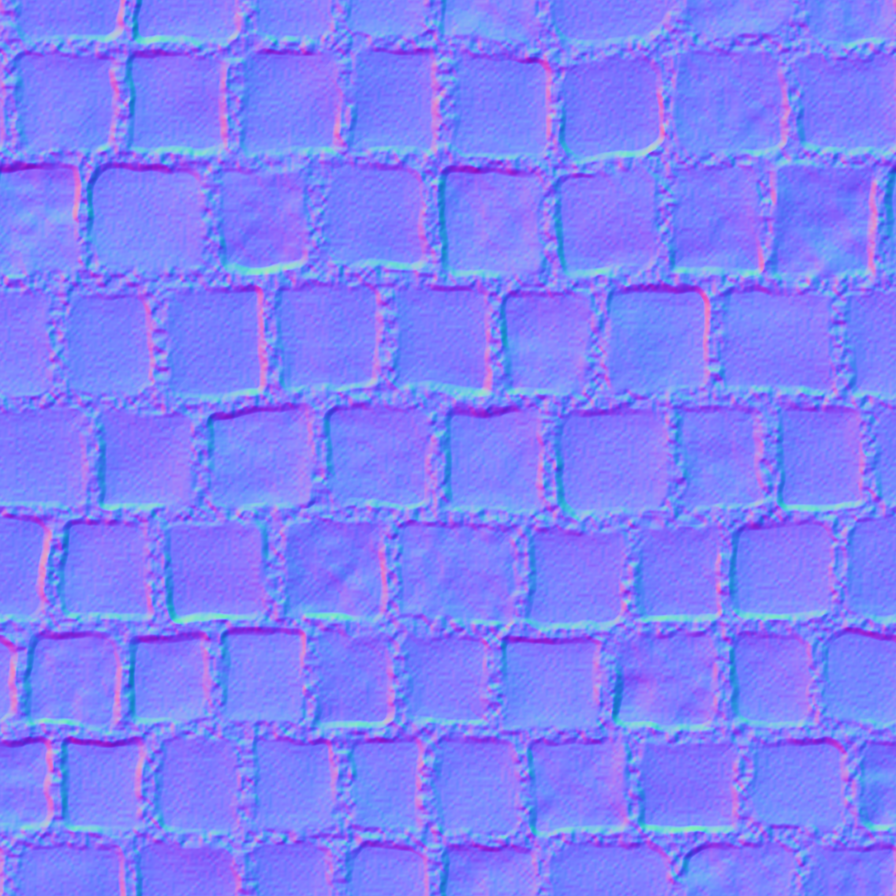
Write a WebGL 1 fragment shader that draws this texture map.

```glsl
precision highp float;
// Tangent-space normal map of worn cobblestones: eight courses of eight or nine
// stones set in rough mortar. A tileable height field is built from rounded
// boxes and periodic noise, then differentiated; green points down the canvas.

uniform vec2 u_resolution;

const float TAU = 6.2831853;
const float ROWS = 8.0;
const float FIRST_SEAM = 0.066;        // top course joint, from the upper edge
const float SEAM_BOW = 0.094;          // uneven course heights, in rows
const vec4 SHIFT_UPPER = vec4(0.08, 0.81, 0.47, 0.83);   // first joint per row
const vec4 SHIFT_LOWER = vec4(0.50, 0.23, 0.56, 0.15);
const vec4 BULGE_UPPER = vec4(-0.12, 0.14, -0.08, 0.14); // mid-row joint drift
const vec4 BULGE_LOWER = vec4(0.14, -0.33, -0.30, -0.27);
const float JOINT_JITTER = 0.14;
const float MORTAR_MIN = 0.0068;       // half width of the mortar
const float MORTAR_VARY = 0.0042;
const float STONE_HEIGHT = 0.0078;
const float DOME = 0.45;
const float TILT = 0.10;
const float MORTAR_ROUGH = 0.0021;
const float GRAIN = 0.00028;
const float SLOPE_STEP = 0.0013;

float hash(vec2 p) {
  vec3 q = fract(vec3(p.xyx) * 0.1031);
  q += dot(q, q.yzx + 33.33);
  return fract((q.x + q.y) * q.z);
}

// Value noise in -1..1 that repeats once per canvas.
float noise(vec2 p, float freq, float seed) {
  p *= freq;
  vec2 i = floor(p);
  vec2 f = p - i;
  f = f * f * f * (f * (f * 6.0 - 15.0) + 10.0);
  vec2 a = mod(i, freq) + seed;
  vec2 b = mod(i + 1.0, freq) + seed;
  float low = mix(hash(a), hash(vec2(b.x, a.y)), f.x);
  float high = mix(hash(vec2(a.x, b.y)), hash(b), f.x);
  return 2.0 * mix(low, high, f.y) - 1.0;
}

float pickRow(vec4 upper, vec4 lower, float row) {
  vec4 chosen = vec4(equal(vec4(0.0, 1.0, 2.0, 3.0), vec4(mod(row, 4.0))));
  return dot(row < 3.5 ? upper : lower, chosen);
}

// Position of the joint before stone i, in stone widths.
float joint(float i, float row, float count, float bulge) {
  float k = mod(i, count);
  float fromMiddle = (k - 4.5) / 1.6;
  return i + bulge * exp(-fromMiddle * fromMiddle)
       + JOINT_JITTER * (hash(vec2(k, row) + 7.0) - 0.5);
}

float roundedBox(vec2 p, vec2 halfSize, float radius) {
  vec2 q = abs(p) - halfSize + radius;
  return length(max(q, 0.0)) + min(max(q.x, q.y), 0.0) - radius;
}

float height(vec2 p) {
  // Ragged outlines: long sway, medium wobble and small chips
  vec2 w = p;
  w.y += 0.007 * noise(p, 5.0, 3.0);
  w += 0.0045 * vec2(noise(p, 17.0, 11.0), noise(p, 17.0, 41.0));
  w += 0.0017 * vec2(noise(p, 58.0, 71.0), noise(p, 58.0, 131.0));

  // Course and stone lookup
  float v = (w.y - FIRST_SEAM) * ROWS - SEAM_BOW * cos(TAU * (w.y - 0.616));
  float row = mod(floor(v), ROWS);
  float count = (row > 4.5 && row < 6.5) ? 9.0 : 8.0;
  float bulge = pickRow(BULGE_UPPER, BULGE_LOWER, row);
  float u = w.x * count - pickRow(SHIFT_UPPER, SHIFT_LOWER, row);
  float i = floor(u);
  if (u < joint(i, row, count, bulge)) i -= 1.0;
  else if (u >= joint(i + 1.0, row, count, bulge)) i += 1.0;
  float left = joint(i, row, count, bulge);
  float right = joint(i + 1.0, row, count, bulge);
  vec2 id = vec2(mod(i, count), row);

  // Stone outline
  vec2 local = vec2((u - 0.5 * (left + right)) / count, (fract(v) - 0.5) / ROWS);
  vec2 inset = MORTAR_MIN + MORTAR_VARY * vec2(hash(id + 21.0), hash(id + 57.0));
  vec2 halfSize = vec2(0.5 * (right - left) / count, 0.5 / ROWS) - inset;
  float round4 = pow(hash(id + 91.0), 4.0);
  float d = roundedBox(local, halfSize, 0.009 + 0.024 * round4);

  // Crisp edge of varying steepness, then a soft shoulder
  float bevel = 0.004 + 0.004 * (0.5 + 0.5 * noise(p, 31.0, 151.0));
  float stone = 1.0 - smoothstep(-bevel, 0.004, d);
  float relief = STONE_HEIGHT * (0.72 + 0.45 * noise(p, 13.0, 171.0));
  float shoulder = 0.0014 * smoothstep(-0.022, 0.0, d);

  // Stone face: dome, tilt, fine grain and heavier wear on some stones
  vec2 tilt = TILT * (vec2(hash(id + 113.0), hash(id + 139.0)) - 0.5);
  float wear = smoothstep(0.6, 1.0, hash(id + 163.0));
  float lump = noise(p, 27.0, 191.0) + 0.4 * noise(p, 64.0, 211.0);
  float face = relief - shoulder - DOME * dot(local, local) + dot(tilt, local);
  face += (0.0004 + 0.0024 * wear) * lump;

  // Crumbly mortar
  float crumbs = noise(p, 96.0, 233.0) + 0.45 * noise(p, 190.0, 257.0);
  return face * stone + MORTAR_ROUGH * crumbs * (1.0 - stone)
       + GRAIN * noise(p, 240.0, 281.0);
}

void main() {
  vec2 p = gl_FragCoord.xy / u_resolution;
  p.y = 1.0 - p.y;
  vec2 e = vec2(SLOPE_STEP, 0.0);
  vec2 slope = vec2(height(p + e.xy) - height(p - e.xy),
                    height(p + e.yx) - height(p - e.yx)) / (2.0 * SLOPE_STEP);
  vec3 normal = normalize(vec3(-slope, 1.0));
  gl_FragColor = vec4(0.5 + 0.5 * normal, 1.0);
}
```
